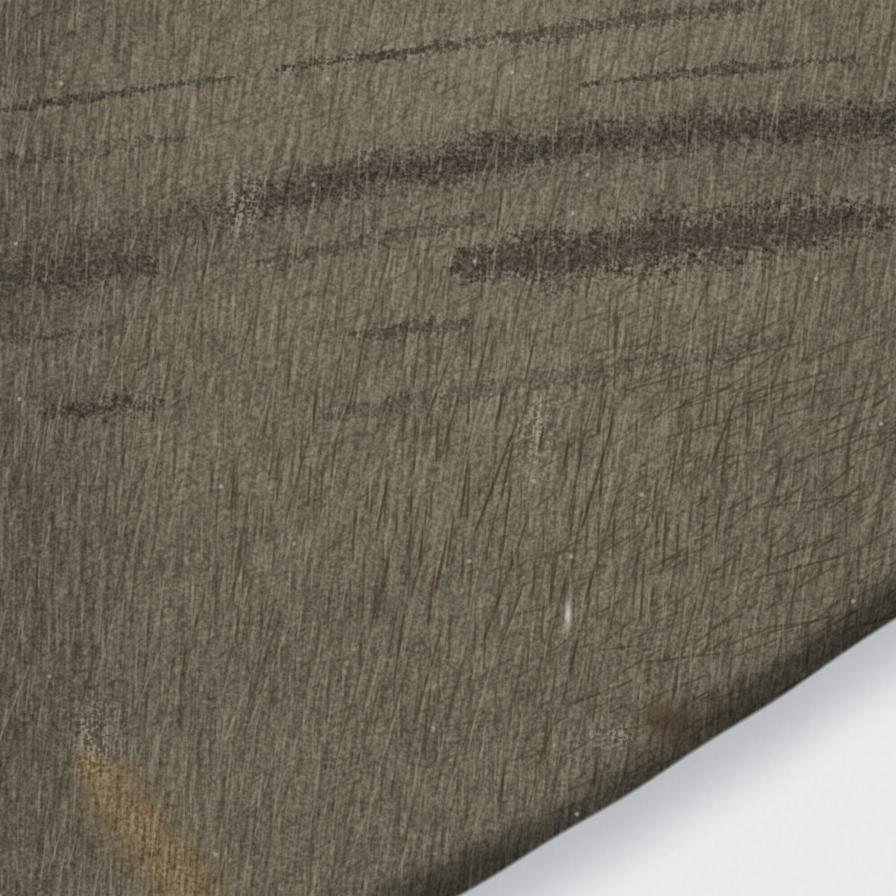
Write a Shadertoy shader that draws this texture.

```glsl
// Worn, scratched grey-brown horn plate with dark mineral streaks, cut by a
// curved lower-right edge over a pale backdrop. Cellular noise makes the
// grain, hashed cells place the scratches, tapered segments the streaks.

vec2 hash2(vec2 p) {
    vec2 q = vec2(dot(p, vec2(127.1, 311.7)), dot(p, vec2(269.5, 183.3)));
    return fract(sin(q) * 43758.5);
}

// Distance to the nearest feature point
float cellular(vec2 p) {
    vec2 id = floor(p), f = fract(p);
    float nearest = 2.0;
    for (int y = -1; y <= 1; y++)
        for (int x = -1; x <= 1; x++) {
            vec2 cell = vec2(x, y);
            vec2 d = cell + hash2(id + cell) - f;
            nearest = min(nearest, dot(d, d));
        }
    return sqrt(nearest);
}

// Balanced noise: two cell layers cancel each other's dots
float grain(vec2 p) {
    return cellular(p) - cellular(mat2(0.6, 0.1, -0.1, 0.7) * p + 31.7);
}

// Smooth wandering value, about -1.0 to 1.0
float layeredSines(vec2 p) {
    float sum = 0.0, amp = 0.5;
    for (int i = 0; i < 4; i++) {
        sum += amp * sin(p.x + 1.7 * sin(p.y)) * cos(p.y * 0.8 + sin(p.x * 0.7));
        p = mat2(1.5, 1.1, -1.1, 1.5) * p + 1.9;
        amp *= 0.6;
    }
    return sum;
}

// Coordinates along and across a direction
vec2 alongAcross(vec2 p, float degrees) {
    vec2 dir = vec2(cos(radians(degrees)), sin(radians(degrees)));
    return vec2(dot(p, dir), dot(p, vec2(-dir.y, dir.x)));
}

// One fading line of its own length and strength in each occupied cell
float scratches(vec2 p, float degrees, vec2 cells, float width, float density) {
    vec2 q = alongAcross(p, degrees) * cells;
    q.x += 7.0 * hash2(vec2(floor(q.y), degrees)).x;
    vec2 id = floor(q) + degrees, f = fract(q);
    vec2 place = hash2(id), kind = hash2(id + 37.0);
    float offset = f.y - 0.25 - 0.5 * place.x + 0.5 * (kind.y - 0.5) * (f.x - 0.5);
    float line = 1.0 - smoothstep(0.2 * width, width, abs(offset) / cells.y);
    float start = 0.6 * place.y;
    float ends = smoothstep(start, start + 0.1, f.x) * (1.0 - smoothstep(0.75, 1.0, f.x));
    return line * ends * step(kind.x, density) * mix(0.3, 1.0, kind.y);
}

// Ragged stroke, thickest in its middle
float streak(vec2 p, vec2 a, vec2 b, float width, float rag) {
    vec2 d = b - a;
    float t = clamp(dot(p - a, d) / dot(d, d), 0.0, 1.0);
    float w = width * mix(0.4, 1.0, sqrt(4.0 * t * (1.0 - t)));
    return 1.0 - smoothstep(0.2 * w, 1.2 * w, length(p - a - d * t) + rag * w);
}

float spot(vec2 p, vec2 center, vec2 radius) {
    vec2 d = (p - center) / radius;
    return exp(-dot(d, d));
}

// Dark mineral streaks, from fine lines to the broad band
float mineral(vec2 p, float rag) {
    float m = 0.75 * streak(p, vec2(-0.03, 0.873), vec2(0.26, 0.914), 0.006, rag);
    m = max(m, 0.8 * streak(p, vec2(0.31, 0.923), vec2(0.48, 0.946), 0.007, rag));
    m = max(m, 0.6 * streak(p, vec2(0.46, 0.945), vec2(0.85, 0.995), 0.01, rag));
    m = max(m, 0.7 * streak(p, vec2(0.65, 0.906), vec2(0.96, 0.936), 0.007, rag));
    m = max(m, 0.4 * streak(p, vec2(-0.02, 0.815), vec2(0.21, 0.846), 0.01, rag));
    m = max(m, 0.4 * streak(p, vec2(0.29, 0.705), vec2(0.54, 0.757), 0.012, rag));
    m = max(m, 0.85 * streak(p, vec2(0.51, 0.702), vec2(0.99, 0.757), 0.036, 0.8 * rag));
    m = max(m, 0.5 * streak(p, vec2(-0.05, 0.688), vec2(0.17, 0.705), 0.022, rag));
    m = max(m, 0.45 * streak(p, vec2(-0.03, 0.617), vec2(0.11, 0.628), 0.009, rag));
    m = max(m, 0.6 * streak(p, vec2(0.39, 0.626), vec2(0.53, 0.64), 0.009, rag));
    m = max(m, 0.8 * streak(p, vec2(0.05, 0.537), vec2(0.18, 0.552), 0.014, rag));
    m = max(m, 0.35 * streak(p, vec2(0.36, 0.536), vec2(0.88, 0.62), 0.012, rag));
    float offset = p.y - 0.695 - 0.33 * p.x + 0.16 * p.x * p.x;
    float core = 1.0 - smoothstep(0.0, 0.034, abs(offset) + 0.016 * rag);
    float halo = exp(-pow((offset + 0.02) / 0.055, 2.0));
    return max(m, core * mix(0.35, 0.75, smoothstep(0.15, 0.4, p.x))) + 0.24 * halo;
}

vec3 plate(vec2 p, float edge) {
    float cloud = layeredSines(p * vec2(9.0, 13.0));
    float grit = grain(p * 250.0) + 0.5 * grain(p.yx * 120.0);
    float lean = mix(89.0, 77.0, smoothstep(0.0, 0.55, p.x));
    float fibre = grain(alongAcross(p - vec2(0.3, 0.5), lean) * vec2(24.0, 210.0));
    float rag = 0.6 * layeredSines(p * vec2(35.0, 110.0)) + 0.6 * grit + 0.4 * fibre;

    // Broad light, then grain
    float light = 0.388 + 0.055 * spot(p, vec2(0.5, 0.9), vec2(0.5, 0.25)) + 0.018 * cloud;
    light += 0.03 * spot(p, vec2(0.55, 0.52), vec2(0.35, 0.22));
    light += 0.045 * (smoothstep(0.0, 0.22, p.x) - 1.0) + 0.085 * fibre + 0.1 * grit;
    vec3 color = light * vec3(1.06, 0.985, 0.845);
    float stain = min(mineral(p, rag), 1.0) * (0.8 + 0.3 * fibre);
    color = mix(color, vec3(0.25, 0.23, 0.21) + 0.14 * grit, stain);

    // Fine leaning scratches, shallow wisps that gather on the right
    float worn = 0.35 + 0.5 * spot(p, vec2(0.6, 0.43), vec2(0.35, 0.25));
    float hatch = smoothstep(0.5, 0.8, p.x) * (1.0 - smoothstep(0.55, 0.72, p.y));
    for (int i = 0; i < 5; i++) {
        float k = float(i);
        vec2 cells = vec2(4.0 + 2.0 * k, 28.0 + 13.0 * k);
        float dark = worn * scratches(p, 71.0 + 4.3 * k, cells, 0.0024, 0.6);
        float pale = scratches(p + 0.37, 70.0 + 5.0 * k, cells * 1.4, 0.002, 0.4);
        float wisp = mix(0.25, 0.6, hatch) * scratches(p, 8.0 + 8.0 * k, cells * 1.3, 0.0024, 0.5);
        color = mix(color, vec3(0.23, 0.18, 0.13), 0.75 * max(dark, wisp));
        color = mix(color, vec3(0.62, 0.59, 0.52), 0.35 * pale);
    }

    // Rounded dark rim, knot and golden worn patch
    color *= 1.0 - 0.42 * (1.0 - smoothstep(0.005, 0.055, edge + 0.015 * cloud));
    color = mix(color, vec3(0.22, 0.17, 0.12), 0.6 * spot(p, vec2(0.745, 0.195), vec2(0.035, 0.022)));
    float gold = streak(p, vec2(0.1, 0.15), vec2(0.25, -0.05), 0.045, 0.6 * rag);
    color = mix(color, vec3(0.53, 0.44, 0.29) + 0.15 * (grit + fibre), 0.55 * gold);

    // Pale chips and sparse specks
    float chips = spot(p, vec2(0.27, 0.77), vec2(0.02, 0.035)) + spot(p, vec2(0.6, 0.52), vec2(0.018, 0.035));
    chips += spot(p, vec2(0.105, 0.175), vec2(0.02, 0.035)) + spot(p, vec2(0.69, 0.18), vec2(0.025, 0.012));
    chips *= 0.35 * smoothstep(-0.2, 0.6, fibre + grit);
    chips += 0.9 * spot(p, vec2(0.634, 0.314), vec2(0.004, 0.014));
    chips += 0.5 * (1.0 - smoothstep(0.005, 0.018, cellular(p * 5.0)));
    return mix(color, vec3(0.78, 0.77, 0.73), min(chips, 1.0));
}

void mainImage(out vec4 fragColor, in vec2 fragCoord) {
    vec2 p = fragCoord / iResolution.xy;
    float x = p.x - 0.51;
    float edge = 0.85 * (p.y - 0.58 * x - 0.11 * x * x) + 0.001 * sin(38.0 * p.x);
    float lit = smoothstep(0.0, 0.1, -edge);
    vec3 backdrop = mix(vec3(0.73, 0.74, 0.76), vec3(0.92, 0.92, 0.925), lit) + 0.01 * grain(p * 150.0);
    float soft = max(0.003, 1.0 / iResolution.y);
    fragColor = vec4(mix(backdrop, plate(p, edge), smoothstep(-soft, soft, edge)), 1.0);
}
```
